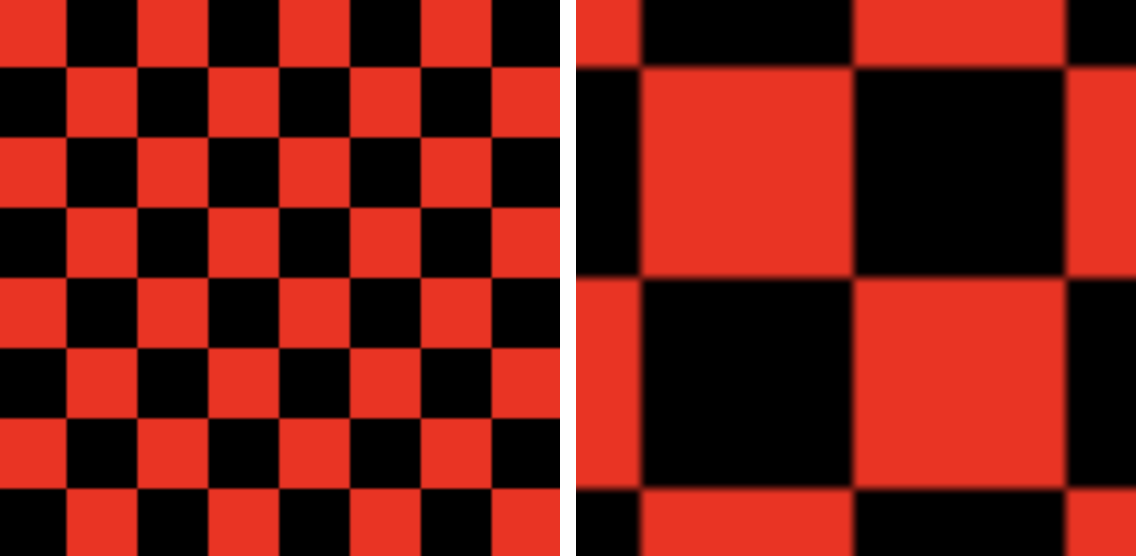
Left, the full canvas; right, a detail of the centre.
Write a Shadertoy shader that draws this pattern.

```glsl
// Red and black checkerboard, eight squares across and eight down, with the
// outer squares slightly cropped and soft borders between colours.
// The product of two softened square waves, one per axis, picks the colour.

const vec3 RED = vec3(0.914, 0.204, 0.141);
const vec3 BLACK = vec3(0.0);
const vec2 CELL_SIZE = vec2(0.1265, 0.1263);   // fraction of the canvas
const vec2 GRID_CENTER = vec2(0.4984, 0.5);    // a corner where four cells meet
const float EDGE_SOFTNESS = 0.033;             // half-width, in cells
const float MIN_EDGE_PIXELS = 0.75;            // keeps edges smooth when small

// Alternates between +1 and -1 per cell, passing through 0 at each border.
vec2 softSquareWave(vec2 cells, vec2 halfWidth) {
    vec2 side = 1.0 - 2.0 * mod(floor(cells), 2.0);
    vec2 edgeDistance = 0.5 - abs(fract(cells) - 0.5);
    return side * (2.0 * smoothstep(-halfWidth, halfWidth, edgeDistance) - 1.0);
}

void mainImage(out vec4 fragColor, in vec2 fragCoord) {
    // Position measured in cells from the grid center
    vec2 uv = fragCoord / iResolution.xy;
    vec2 cells = (uv - GRID_CENTER) / CELL_SIZE;

    // Border blur scales with the canvas but never drops below a pixel
    vec2 pixelInCells = 1.0 / (iResolution.xy * CELL_SIZE);
    vec2 halfWidth = max(vec2(EDGE_SOFTNESS), MIN_EDGE_PIXELS * pixelInCells);

    // Equal signs give black, opposite signs give red
    vec2 wave = softSquareWave(cells, halfWidth);
    float redAmount = 0.5 - 0.5 * wave.x * wave.y;
    fragColor = vec4(mix(BLACK, RED, redAmount), 1.0);
}
```
